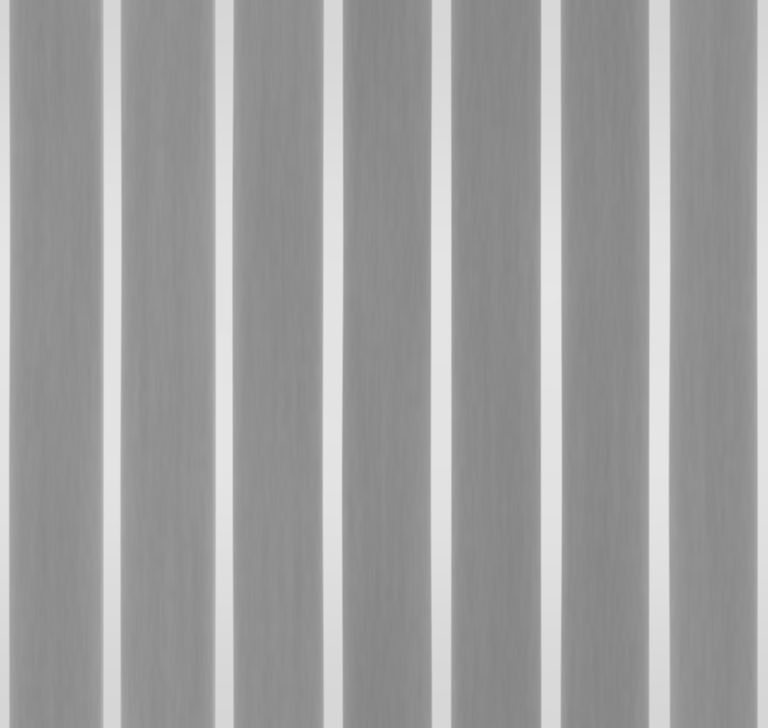
This texture is drawn by a WebGL 2 fragment shader. Its source:

```glsl
#version 300 es
precision highp float;
// Seven upright grey boards with soft grain, parted by pale gaps; tiles both ways.

uniform vec2 u_resolution;
out vec4 fragColor;

const float TAU = 6.2831853;
const float BOARDS = 7.0;
const float GAP_HALF_WIDTH = 0.0132;
const float GAP_LIGHT = 0.895;
const float GAP_SHADE = 0.845;
const float LIP_TONE = 0.70;

// Integer hash of a lattice cell, result in 0..1
float hash(vec2 cell, float seed) {
    uint h = uint(cell.x) * 1597334677u ^ uint(cell.y) * 3812015801u ^ uint(seed) * 2654435769u;
    h = (h ^ (h >> 16)) * 2246822519u;
    h = (h ^ (h >> 13)) * 3266489917u;
    return float((h ^ (h >> 16)) >> 8) / 16777216.0;
}

// Value noise that wraps over the unit square, result in -1..1
float wrapNoise(vec2 uv, vec2 cells, float seed) {
    vec2 p = uv * cells;
    vec2 f = fract(p);
    vec2 a = mod(floor(p), cells);
    vec2 b = mod(a + 1.0, cells);
    f = f * f * (3.0 - 2.0 * f);
    float low = mix(hash(a, seed), hash(vec2(b.x, a.y), seed), f.x);
    float high = mix(hash(vec2(a.x, b.y), seed), hash(b, seed), f.x);
    return mix(low, high, f.y) * 2.0 - 1.0;
}

// Sideways drift of each gap from even spacing
float gapShift(float index) {
    float a = TAU * index / BOARDS;
    return 0.0031 - 0.0021 * cos(a) + 0.0015 * sin(a)
         - 0.0013 * cos(2.0 * a) - 0.0004 * sin(2.0 * a);
}

// How far a gap is pinched, strongest at the second and third
float gapPinch(float index) {
    return max(0.0, cos(TAU * (index - 1.5) / BOARDS));
}

// Slow wander of one gap edge along its length
float edgeWander(float index, float y, float seed) {
    return 0.0012 * wrapNoise(vec2((index + 0.001) / BOARDS, y), vec2(BOARDS, 3.0), seed);
}

// Long streaks over fine flecks
float woodGrain(vec2 uv) {
    return 0.007 * wrapNoise(uv, vec2(90.0, 3.0), 11.0)
         + 0.006 * wrapNoise(uv, vec2(190.0, 9.0), 12.0)
         + 0.008 * wrapNoise(uv, vec2(320.0, 45.0), 13.0);
}

// Board tone: per-board level, cloudy drift, grain and paler rims
float boardTone(vec2 uv, float board, float rimDistance) {
    float level = 0.551 + 0.014 * cos(TAU * (board - 0.5) / BOARDS);
    float cloud = 0.012 * wrapNoise(uv, vec2(14.0, 3.0), 21.0);
    vec2 slid = vec2(uv.x, fract(uv.y + hash(vec2(board, 0.0), 31.0)));
    float rim = 0.085 * exp(-max(rimDistance, 0.0) / 0.009);
    return level + cloud + woodGrain(slid) + rim;
}

// Gap tone: brightest at mid height, dimmer toward both ends
float gapTone(vec2 uv) {
    float fromEnd = 0.5 - abs(uv.y - 0.5);
    float tone = mix(GAP_SHADE, GAP_LIGHT, smoothstep(0.0, 0.4, fromEnd));
    return tone + 0.006 * wrapNoise(uv, vec2(BOARDS, 5.0), 41.0);
}

void main() {
    vec2 uv = gl_FragCoord.xy / u_resolution;
    float blur = max(0.0017, 0.8 / u_resolution.x);

    // Nearest gap and the board on this side of it
    float nearest = floor(uv.x * BOARDS + 0.48);
    float index = mod(nearest, BOARDS);
    float side = uv.x - nearest / BOARDS - gapShift(index);
    float board = mod(index + (side < 0.0 ? BOARDS - 1.0 : 0.0), BOARDS);

    // Signed distance to the gap, positive on the board
    float pinch = gapPinch(index);
    float wander = edgeWander(index, uv.y, side < 0.0 ? 51.0 : 52.0);
    float rimDistance = abs(side) - GAP_HALF_WIDTH + 0.0018 * pinch + wander;

    // Narrow worn lip on the right rim of some boards
    float lip = side < 0.0 ? 0.7 * pinch * (1.0 - smoothstep(0.002, 0.005, rimDistance)) : 0.0;

    float wood = mix(boardTone(uv, board, rimDistance), LIP_TONE, lip);
    float tone = mix(gapTone(uv), wood, smoothstep(-blur, blur, rimDistance));
    fragColor = vec4(vec3(tone), 1.0);
}
```
